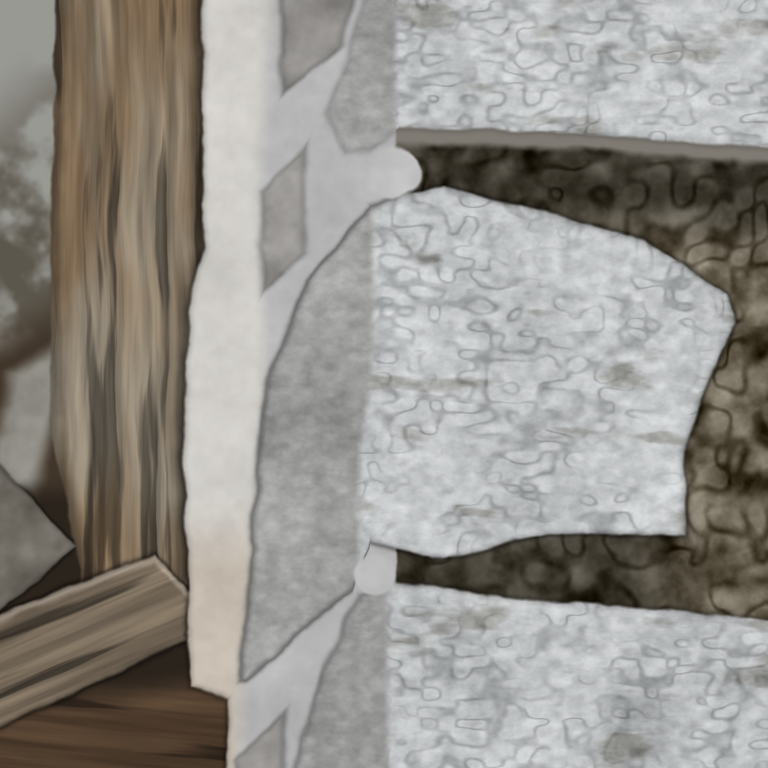
Reproduce this texture procedurally as a Shadertoy shader.

```glsl
const vec3 LIME = vec3(.81, .80, .78);
const vec3 MORTAR = vec3(.71);
const vec3 STONE = vec3(.76, .77, .775);
const vec3 STONE_SIDE = vec3(.61, .61, .605);
const vec3 MOSS = vec3(.43, .40, .34);
const vec3 WOOD = vec3(.49, .41, .32);
const vec3 SHADOW = vec3(.17, .14, .11);
const float EDGE = .0028;  // softness of outlines
const float WOBBLE = .01;  // irregularity of outlines
const float GRIT = 65.;    // frequency of the stone surface

float hash(vec2 p) {
    vec3 q = fract(p.xyx * .1031);
    q += dot(q, q.yzx + 33.33);
    return fract((q.x + q.y) * q.z);
}

float noise(vec2 p) {
    vec2 i = floor(p), f = fract(p);
    f = f * f * (3. - 2. * f);
    return mix(mix(hash(i), hash(i + vec2(1, 0)), f.x),
               mix(hash(i + vec2(0, 1)), hash(i + 1.), f.x), f.y);
}

// Layered noise centred on zero
float fbm(vec2 p) {
    float sum = -.5, amp = .53;
    for (int i = 0; i < 4; i++) {
        sum += amp * noise(p);
        p = mat2(1.6, 1.2, -1.2, 1.6) * p + 7.3;
        amp *= .5;
    }
    return sum;
}

float fill(float d) { return smoothstep(-EDGE, EDGE, d); }
float min4(float a, float b, float c, float d) { return min(min(a, b), min(c, d)); }

// Broken line through four knots
float path(float t, vec4 at, vec4 v) {
    float r = v.x;
    for (int i = 0; i < 3; i++)
        r += (v[i + 1] - v[i]) * clamp((t - at[i]) / (at[i + 1] - at[i]), 0., 1.);
    return r;
}

// Winding cracks, 1 on the crack line
float cracks(vec2 p) {
    p += .8 * vec2(noise(p * .6), noise(p * .6 + 19.));
    return 1. - smoothstep(0., .22, abs(noise(p) - .42));
}

vec3 stone(vec2 p, float corner) {
    float broad = fbm(p * 9.), fine = fbm(p * vec2(1, 1.35) * GRIT);
    float pits = cracks(p * vec2(.75, 1.15) * GRIT) * smoothstep(-.25, .15, fbm(p * 15.));
    float streak = smoothstep(.14, .3, fbm(p * vec2(11, 30)));
    vec3 face = STONE + .14 * broad + .22 * fine - .13 * pits - streak * vec3(.13, .14, .16);
    vec3 side = STONE_SIDE + .22 * broad + .18 * fine;
    return mix(side, face, smoothstep(-.007, .007, p.x - corner));
}

// Lays a shape over the colour with a dark seam around it
vec3 lay(vec3 col, vec3 surface, float d, float seam) {
    float rim = seam * exp(-d * d / .000025);
    return mix(col * (1. - rim), surface * (1. - .5 * rim), fill(d));
}

vec3 timber(vec3 base, float along, float across) {
    float split = smoothstep(.1, .22, fbm(vec2(along * 3., across * 42. + 9.)));
    return base * (1. + .65 * fbm(vec2(along * 5., across * 85.)) - .4 * split);
}

void mainImage(out vec4 fragColor, in vec2 fragCoord) {
    vec2 p = fragCoord / iResolution.xy;
    p.y = 1. - p.y; // measured down from the top
    vec2 s = p + WOBBLE * vec2(fbm(p * 25.), fbm(p * 25. + 40.));
    float x = s.x, y = s.y, mottle = fbm(p * 25.);

    // Weathered wall, dark corner and rubble
    float stain = smoothstep(.08, .28, y + .9 * x) * smoothstep(-.2, .15, fbm(p * 18.));
    vec3 col = mix(vec3(.6, .6, .58), vec3(.36, .34, .3), stain);
    col = mix(col, SHADOW * 1.5, smoothstep(.4, .48, y + .5 * x));
    float pale = min4(.04 - abs(x - .035 + .25 * (y - .55)), y + .6 * x - .49, .65 - y, 1.);
    col = mix(col, vec3(.55, .54, .51) + .2 * mottle, smoothstep(-.01, .02, pale));
    col = mix(col, SHADOW, smoothstep(.62, .66, y));
    col = lay(col, vec3(.42, .4, .37) + .25 * mottle, min(y - .61 - x, .795 - .85 * x - y), .4);

    // Upright post
    float left = path(y, vec4(0, .3, .55, .74), vec4(.074, .066, .066, .105));
    float right = path(y, vec4(0, .32, .4, .52), vec4(.264, .264, .25, .241));
    float side = min(x - left, right - x);
    vec3 bark = mix(WOOD, vec3(.54, .5, .44), smoothstep(-.1, .3, fbm(p * vec2(14, 4)) + .35 * y - .1));
    bark = timber(bark, p.y, p.x + .012 * fbm(p * 7.)) * (.65 + .35 * smoothstep(0., .025, side));
    col = mix(col, bark, fill(min(side, .76 - y)));

    // Low beam and slanted plank
    col = mix(col, timber(vec3(.31, .24, .18), p.x, p.y - .1 * p.x), smoothstep(.9, .95, y + .15 * x));
    float top = max(.8 - .4 * x, .72 + 1.15 * (x - .202));
    vec3 board = timber(vec3(.45, .4, .34), p.x, p.y + .43 * p.x);
    board += .2 * (1. - smoothstep(.004, .016, y - top));
    col = lay(col, board, min4(y - top, .948 - .47 * x - y, .245 - x, 1.), .5);

    // Lime strip and mortar bed
    left = path(y, vec4(.32, .37, .52, .9), vec4(.264, .252, .238, .247));
    right = path(y, vec4(0, .25, .5, .9), vec4(.355, .337, .345, .312));
    vec3 lime = mix(LIME, vec3(.77, .73, .68), smoothstep(.64, .76, y));
    lime = mix(lime, MORTAR, smoothstep(-.015, .015, x - right));
    lime += .1 * fbm(p * 14.) + .05 * fbm(p * 70.);
    col = lay(col, lime, max(min(x - left, .82 + .3 * x - y), x - .297), .35);

    // Mossy recess and the lit underside of the lintel
    float lintel = path(x, vec4(.48, .52, .7, 1), vec4(.197, .168, .17, .193));
    vec3 moss = MOSS + .55 * fbm(p * 32.) - .17 * cracks(p * 38.);
    moss *= mix(.62, 1., smoothstep(.07, .16, y - lintel));
    moss *= 1. - .35 * smoothstep(.64, .7, y) * smoothstep(.95, .8, x);
    moss = mix(vec3(.5, .48, .45), moss, smoothstep(.014, .027, y - lintel));
    col = mix(col, moss, fill(min4(x - .515, y - .16, .83 - y, 1.)));

    // Small stones set in mortar
    vec3 chip = vec3(.54, .53, .52) + .25 * mottle;
    float wedge = min4(x - .368, .46 - .25 * y - max(y - .06, 0.) - x, .314 - y - .5 * x, 1.);
    float sliver = min4(x - .342, .396 - x, x + y - .59, .685 - .9 * x - y);
    col = lay(col, chip, wedge, .25);
    col = lay(col, chip + .05, sliver, .2);
    col = lay(col, chip, min4(x - .31, .37 - x, x + y - 1.3, 1.), .25);

    // Top block
    left = path(y, vec4(0, .1, .15, .2), vec4(.475, .445, .425, .45));
    col = lay(col, stone(p, .515), min(x - left, lintel - y), .15);

    // Middle block
    left = path(y, vec4(.265, .365, .5, .88), vec4(.485, .402, .346, .315));
    right = path(y, vec4(.38, .42, .52, .59), vec4(.945, .957, .912, .892));
    top = path(x, vec4(.48, .58, .84, .955), vec4(.268, .242, .31, .39));
    float base = path(x, vec4(.32, .46, .48, .56), vec4(.885, .765, .705, .728));
    base -= .033 * smoothstep(.56, .72, x);
    float corner = .485 - .018 * smoothstep(.45, .62, y);
    col = lay(col, stone(p, corner), min4(x - left, right - x, y - top, base - y), .42);

    // Bottom block and mortar daubs over the joints
    left = path(y, vec4(.775, .82, .89, 1), vec4(.47, .445, .415, .385));
    top = path(x, vec4(.46, .51, .65, 1), vec4(.78, .757, .778, .805));
    vec3 low = stone(p + 3., 3.505) - .12 * smoothstep(.09, .02, length(s - vec2(.83, .96)));
    col = lay(col, low, min(x - left, y - top), .3);
    float daub = max(.034 - length(s - vec2(.515, .225)), .026 - length(s - vec2(.488, .748)));
    col = mix(col, MORTAR + .03 + .12 * mottle, fill(daub));
    fragColor = vec4(clamp(col, 0., 1.), 1);
}
```
